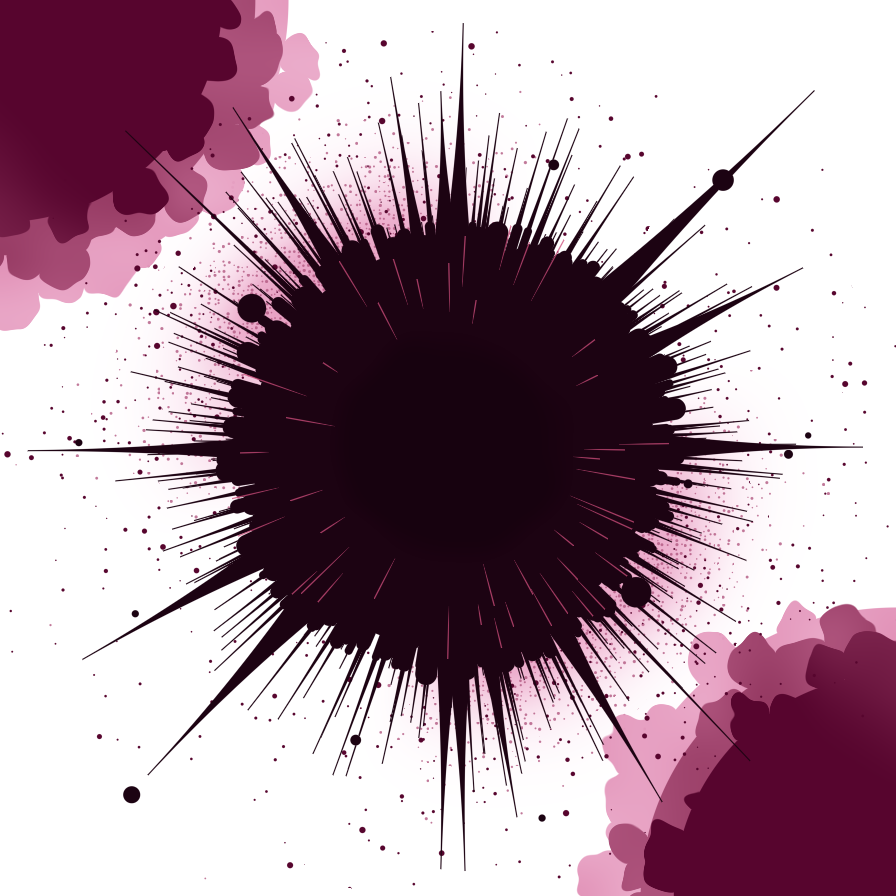
Write a WebGL 2 fragment shader that draws this background.

```glsl
#version 300 es
precision highp float;
// A dark ink burst with needles and splatter between two plum watercolour corners.
uniform vec2 u_resolution;
out vec4 fragColor;

const float TAU = 6.2831853;
const vec3 INK = vec3(0.11, 0.01, 0.07);
const vec3 PLUM = vec3(0.34, 0.02, 0.18);
const vec3 MAUVE = vec3(0.58, 0.22, 0.38);
const vec3 PINK = vec3(0.87, 0.53, 0.69);
const vec3 BLUSH = vec3(0.98, 0.83, 0.91);

// Main needles: tip from the burst centre, half width at the root
const vec3 NEEDLES[16] = vec3[16](
  vec3(0.012, 0.473, 0.017), vec3(-0.013, 0.397, 0.017), vec3(0.404, 0.398, 0.020), vec3(0.391, 0.200, 0.016),
  vec3(0.458, 0.0, 0.018), vec3(-0.474, -0.004, 0.014), vec3(-0.413, -0.237, 0.018), vec3(-0.340, -0.366, 0.022),
  vec3(-0.013, -0.471, 0.014), vec3(0.014, -0.473, 0.016), vec3(0.234, -0.396, 0.016), vec3(0.332, -0.350, 0.004),
  vec3(0.072, -0.413, 0.014), vec3(-0.245, 0.379, 0.015), vec3(-0.069, 0.413, 0.010), vec3(-0.365, 0.353, 0.004));

// Large drops: centre, radius
const vec3 DROPS[12] = vec3[12](
  vec3(0.807, 0.799, 0.012), vec3(0.281, 0.656, 0.016), vec3(0.710, 0.339, 0.017), vec3(0.147, 0.113, 0.0095),
  vec3(0.618, 0.816, 0.006), vec3(0.397, 0.174, 0.006), vec3(0.151, 0.315, 0.004), vec3(0.880, 0.493, 0.005),
  vec3(0.088, 0.506, 0.004), vec3(0.768, 0.460, 0.005), vec3(0.902, 0.514, 0.0035), vec3(0.605, 0.087, 0.004));

float hash(vec2 p) {
  vec3 q = fract(p.xyx * 0.1031);
  q += dot(q, q.yzx + 33.33);
  return fract((q.x + q.y) * q.z);
}

float noise(vec2 p) {
  vec2 i = floor(p), f = fract(p);
  f = f * f * (3.0 - 2.0 * f);
  return mix(mix(hash(i), hash(i + vec2(1, 0)), f.x),
             mix(hash(i + vec2(0, 1)), hash(i + vec2(1, 1)), f.x), f.y);
}

float cover(float d) {
  float px = 1.0 / min(u_resolution.x, u_resolution.y);
  return smoothstep(0.7 * px, -0.7 * px, d);
}

// Spike that narrows in a curve towards its tip
float needle(float along, float side, float tip, float width) {
  float t = clamp((tip - along) / (tip - 0.2), 0.0, 1.0);
  return max(abs(side) - width * t * t - 0.0006, max(along - tip, 0.18 - along));
}

// Disc around the corner with a scalloped rim of scattered round blots
float blots(vec2 q, float radius, float seed) {
  float size = 0.045, d = length(q) - radius + 0.02;
  q += 0.016 * (vec2(noise(q * 45.0 + seed), noise(q * 45.0 + seed + 70.0)) - 0.5);
  for (int k = 0; k < 9; k++) {
    vec2 cell = floor(q / size) + vec2(k % 3, k / 3) - 1.0;
    vec2 id = cell + 40.0 + seed;
    vec2 centre = (cell + 0.2 + 0.6 * vec2(hash(id), hash(id + 19.0))) * size;
    if (length(centre) < radius) d = min(d, length(q - centre) - size * (0.4 + 0.35 * hash(id + 53.0)));
  }
  return d;
}

// Three washes, paler towards the rim and along one end
vec3 cloud(vec3 col, vec2 q, float seed) {
  float wash = noise(q * 14.0 + seed);
  float fade = smoothstep(0.14, 0.34, q.y - 0.7 * q.x + 0.06 * wash);
  col = mix(col, mix(PINK, BLUSH, 0.45 * wash), 0.95 * cover(blots(q, 0.342, seed)));
  col = mix(col, mix(MAUVE, PINK, 0.4 * wash), cover(blots(q, 0.305, seed + 11.0)));
  return mix(col, mix(PLUM, MAUVE, 0.65 * fade), cover(blots(q, 0.268, seed + 23.0)));
}

// Round speck in each grid cell, scaled by amount
float specks(vec2 uv, float count, float chance, float radius) {
  vec2 id = floor(uv * count);
  vec2 centre = (id + 0.25 + 0.5 * vec2(hash(id + 7.0), hash(id + 31.0))) / count;
  float r = radius * (0.35 + 0.65 * hash(id + 91.0));
  return step(hash(id + 3.0), chance) * cover(length(uv - centre) - r);
}

void main() {
  vec2 uv = (gl_FragCoord.xy - 0.5 * u_resolution) / min(u_resolution.x, u_resolution.y) + 0.5;
  vec2 p = uv - vec2(0.505, 0.501);
  float r = length(p), turn = atan(p.y, p.x) / TAU + 0.5;
  float diagonal = abs(dot(p, vec2(-0.7071, 0.7071))) / max(r, 0.001);

  // Pink mist and its grain, on the diagonal that joins the corners
  float spread = max(r - 0.23, 0.0) / 0.085;
  float mist = exp(-spread * spread) * smoothstep(0.4, 0.95, diagonal) * (0.5 + 0.7 * noise(uv * 9.0));
  vec3 col = mix(vec3(1), mix(BLUSH, PINK, 0.6 * mist), min(1.3 * mist, 1.0));
  col = mix(col, mix(MAUVE, PINK, 0.4), 0.8 * specks(uv, 190.0, 0.9 * mist, 0.0018));

  // Corner clouds
  col = cloud(col, vec2(uv.x, 1.0 - uv.y), 5.0);
  col = cloud(col, vec2(1.0 - uv.x, uv.y), 137.0);

  // Fine splatter
  float scatter = smoothstep(0.56, 0.3, r) * (0.06 + 0.16 * diagonal);
  col = mix(col, PLUM, specks(uv, 48.0, scatter, 0.0036));
  col = mix(col, PLUM, specks(uv + 0.37, 85.0, scatter, 0.0018));

  // Burst: core, rounded rim fingers and thin rays in rings of angular cells
  float ink = r - 0.225;
  for (int k = 0; k < 4; k++) {
    float count = 37.0 + 21.0 * float(k), id = floor(turn * count);
    vec2 key = vec2(id, 17.0 * float(k) + 2.0);
    float side = (fract(turn * count) - 0.35 - 0.3 * hash(key)) * TAU * r / count;
    float reach = 0.222 + 0.035 * hash(key + 41.0);
    ink = min(ink, length(vec2(side, max(r - reach, 0.0))) - 0.3 * TAU * 0.24 / count);
    float tip = 0.25 + 0.14 * pow(hash(key + 67.0), 1.5);
    ink = min(ink, needle(r, side, tip, 0.004));
  }
  for (int k = 0; k < 16; k++) {
    vec2 tip = NEEDLES[k].xy, dir = normalize(tip);
    ink = min(ink, needle(dot(p, dir), p.x * dir.y - p.y * dir.x, length(tip), NEEDLES[k].z));
  }
  for (int k = 0; k < 12; k++) ink = min(ink, length(uv - DROPS[k].xy) - DROPS[k].z);
  col = mix(col, INK * mix(0.82, 1.0, smoothstep(0.11, 0.15, r + 0.02 * noise(uv * 20.0))), cover(ink));

  // Pale radial scratches inside the ink
  for (int k = 0; k < 2; k++) {
    float count = 47.0 + 24.0 * float(k);
    vec2 key = vec2(floor(turn * count), 101.0 + 13.0 * float(k));
    float side = (fract(turn * count) - 0.3 - 0.4 * hash(key)) * TAU * r / count;
    float start = 0.13 + 0.08 * hash(key + 29.0), span = 0.02 + 0.06 * hash(key + 47.0);
    float t = (r - start) / span;
    float scratch = cover(abs(side) - 0.0011 * t * (1.6 - t)) * step(0.0, t) * step(t, 1.0);
    col = mix(col, vec3(0.80, 0.30, 0.48), 0.8 * scratch * step(hash(key + 83.0), 0.5));
  }
  fragColor = vec4(col, 1.0);
}
```
